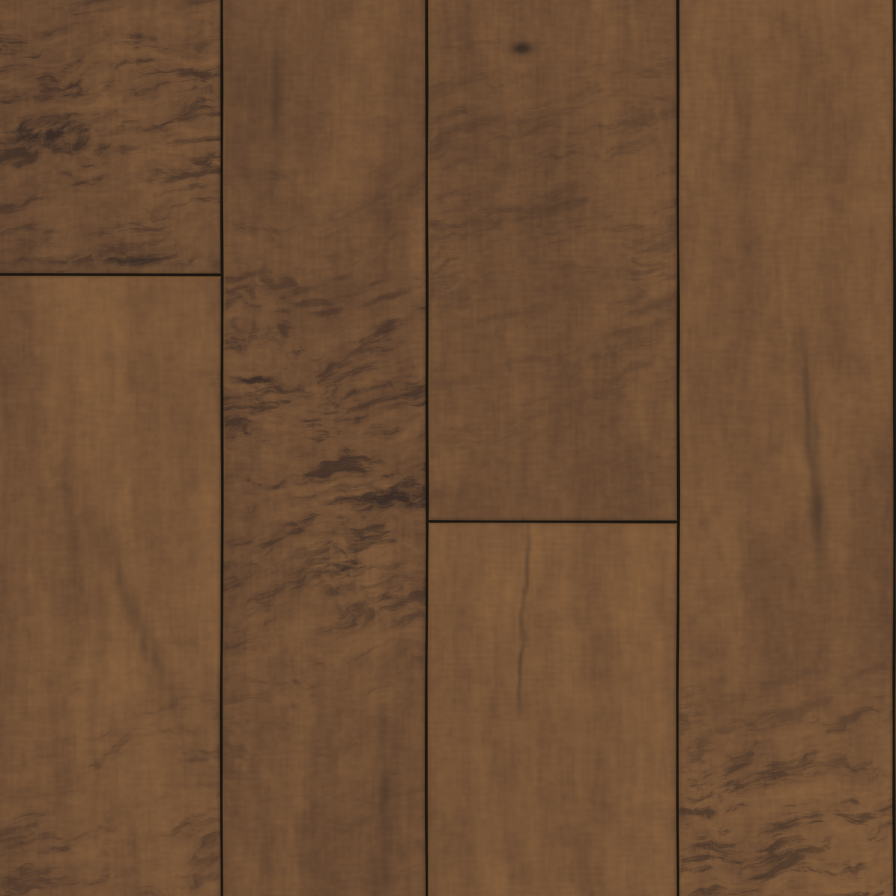
Write a WebGL 1 fragment shader that draws this texture.

```glsl
precision highp float;
// Brown hardwood floor: four upright plank columns of unequal width, two of
// them cut by a cross joint. Each board mixes stretched noise for upright grain
// with a band of rough cross figure, dark flecks, and thin black bevelled seams.

uniform vec2 u_resolution;

const vec3 DARK_WOOD = vec3(0.355, 0.250, 0.180);
const vec3 LIGHT_WOOD = vec3(0.515, 0.370, 0.238);
const vec3 STAIN = vec3(0.215, 0.165, 0.140);
const vec3 SEAM = vec3(0.080, 0.070, 0.055);
const vec3 BEVEL = vec3(0.540, 0.375, 0.200);

// Right edge and cross joint height of each column (-1 = uncut)
const vec4 EDGES = vec4(0.2474, 0.4762, 0.7565, 0.9980);
const vec4 JOINTS = vec4(0.6927, -1.0, 0.4180, -1.0);
const float SEAM_HALF = 0.0014;

float hash(vec2 p) {
  return fract(sin(dot(p, vec2(127.1, 311.7))) * 43758.5453);
}

float noise(vec2 p) {
  vec2 i = floor(p), f = fract(p);
  f = f * f * (3.0 - 2.0 * f);
  return mix(mix(hash(i), hash(i + vec2(1.0, 0.0)), f.x),
             mix(hash(i + vec2(0.0, 1.0)), hash(i + vec2(1.0, 1.0)), f.x), f.y);
}

// Rotating octaves hide the lattice; slow falloff keeps the result rough
float fbm(vec2 p) {
  float sum = 0.0, amp = 0.42;
  for (int i = 0; i < 5; i++) {
    sum += amp * noise(p);
    p = mat2(1.98, 0.30, -0.30, 1.98) * p + vec2(17.3, 9.1);
    amp *= 0.62;
  }
  return sum;
}

float pick(vec4 v, float i) {
  return dot(v, vec4(equal(vec4(0.0, 1.0, 2.0, 3.0), vec4(i))));
}

float bell(float d, float spread) {
  return exp(-d * d / (spread * spread));
}

// Soft dark spot with elliptical radii
float blot(vec2 p, vec2 center, vec2 radii) {
  return bell(length((p - center) / radii), 1.0);
}

// Soft mineral streak along a segment, fading to its ends
float streak(vec2 p, vec2 a, vec2 b, float width) {
  vec2 ab = b - a;
  float h = clamp(dot(p - a, ab) / dot(ab, ab), 0.0, 1.0);
  return bell(length(p - a - ab * h), width) * (0.3 + 2.4 * h * (1.0 - h));
}

vec3 woodColor(vec2 p, float column, float upper) {
  vec2 q = p + 7.3 * vec2(column, upper);
  vec2 warp = vec2(fbm(q * 6.0), fbm(q * 6.0 + 31.0)) - 0.5;

  // Per-board tone and placement of the cross figure
  float tone = pick(mix(vec4(0.63, 0.5, 0.75, 0.5), vec4(0.46, 0.49, 0.54, 0.68), upper), column);
  float middle = pick(mix(vec4(0.02), vec4(0.87, 0.48, 0.76, 0.07), upper), column);
  float amount = pick(mix(vec4(0.6, 0.0, 0.0, 0.0), vec4(1.0, 1.0, 0.4, 0.9), upper), column);
  float spread = pick(vec4(0.17, 0.27, 0.22, 0.16), column);
  float figure = amount * bell(p.y - middle + 0.25 * warp.y, spread);

  // Coarse tone, upright grain, sloping cross figure, then fine texture
  float cloud = fbm(q * vec2(10.0, 5.0) + warp);
  float grain = 0.6 * noise(q * vec2(42.0, 3.0) + warp * vec2(3.0, 0.0))
              + 0.4 * noise(q * vec2(125.0, 7.0) + warp * vec2(4.0, 0.0));
  vec2 slope = vec2(q.x, q.y - 0.20 * q.x);
  float wave = fbm(slope * vec2(13.0, 42.0) + warp * vec2(1.0, 5.0));
  float crease = fbm(slope * vec2(32.0, 130.0) + warp * 6.0);
  float pores = noise(q * vec2(300.0, 38.0)) - 0.5;
  float scuffs = noise(q * vec2(60.0, 290.0)) - 0.5;
  float grit = noise(q * 230.0) + noise(q * 120.0 + 5.0) - 1.0;

  float t = tone + 0.75 * (cloud - 0.5);
  t += 0.42 * (grain - 0.5) * (1.0 - 0.7 * figure);
  t += (0.85 * (wave - 0.5) + 0.55 * (crease - 0.5) - 0.04) * figure;
  t += 0.13 * pores + 0.12 * scuffs + 0.09 * grit + 0.32 * (fbm(q * vec2(60.0, 45.0)) - 0.5);
  vec3 color = mix(DARK_WOOD, LIGHT_WOOD, clamp(t, -0.25, 1.2));

  // Flecks in the figure, then larger marks broken up by the same noise
  float rough = 0.55 * wave + 0.45 * crease;
  float stain = 0.55 * figure * smoothstep(0.54, 0.70, 1.0 - rough);
  vec2 w = p + 0.03 * warp;
  float marks = blot(w, vec2(0.415, 0.445), vec2(0.045, 0.013))
              + blot(w, vec2(0.385, 0.365), vec2(0.050, 0.025))
              + blot(w, vec2(0.280, 0.575), vec2(0.035, 0.010))
              + blot(w, vec2(0.050, 0.850), vec2(0.055, 0.014))
              + blot(w, vec2(0.130, 0.713), vec2(0.085, 0.007));
  stain += 0.75 * marks * smoothstep(0.40, 0.60, 1.0 - rough);
  float lines = 0.42 * streak(w, vec2(0.892, 0.63), vec2(0.918, 0.35), 0.008)
              + 0.25 * streak(w, vec2(0.100, 0.42), vec2(0.225, 0.16), 0.012)
              + 0.42 * streak(w, vec2(0.588, 0.42), vec2(0.585, 0.20), 0.003)
              + 0.30 * streak(w, vec2(0.305, 0.99), vec2(0.306, 0.78), 0.006)
              + 0.30 * streak(w, vec2(0.430, 0.22), vec2(0.432, 0.02), 0.006);
  stain += lines * (0.35 + 1.3 * noise(q * vec2(150.0, 22.0)));
  float knot = blot(p + 0.03 * warp, vec2(0.578, 0.947), vec2(0.012, 0.007));
  return mix(color, STAIN, clamp(stain + knot, 0.0, 0.9));
}

void main() {
  vec2 p = gl_FragCoord.xy / u_resolution;
  float pixel = 1.0 / min(u_resolution.x, u_resolution.y);

  // Slightly uneven seams choose the board
  float x = p.x + 0.0014 * (noise(vec2(p.y * 9.0, 4.0)) - 0.5);
  float column = mod(dot(step(EDGES, vec4(x)), vec4(1.0)), 4.0);
  float rise = p.y - pick(JOINTS, column) + 0.002 * (p.x - 0.5);
  vec3 color = woodColor(p, column, step(0.0, rise));

  // Worn pale bevel to the right of and below the seams
  vec4 side = vec4(x) - EDGES;
  vec4 rim = smoothstep(0.001, 0.0025, side) * (1.0 - smoothstep(0.0025, 0.005, side));
  float below = smoothstep(0.001, 0.0025, -rise) * (1.0 - smoothstep(0.0025, 0.006, -rise));
  float wear = 0.1 + 0.6 * noise(p * vec2(14.0, 20.0));
  color = mix(color, BEVEL, wear * max(dot(rim, vec4(1.0)), below));

  // Narrow shade and a dark line of varying weight
  vec4 gaps = abs(side);
  float gap = min(min(min(gaps.x, gaps.y), min(gaps.z, gaps.w)), abs(rise));
  color *= 1.0 - 0.22 * bell(gap, 0.0035);
  float halfWidth = SEAM_HALF * (0.75 + 0.5 * noise(p * 11.0));
  float soft = max(0.7 * pixel, 0.0009);
  float line = 1.0 - smoothstep(halfWidth - soft, halfWidth + soft, gap);
  gl_FragColor = vec4(mix(color, SEAM, 0.93 * line), 1.0);
}
```
